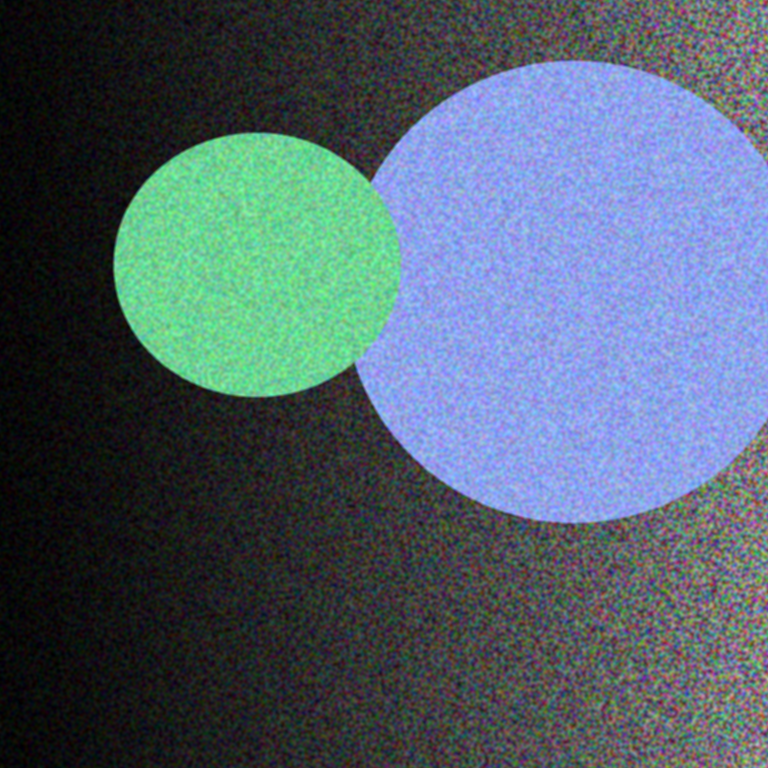
Write a WebGL 2 fragment shader that draws this background.

```glsl
#version 300 es
precision highp float;

uniform vec2 u_resolution;
out vec4 fragColor;

#define GRAIN_CELLS 165.0
#define DISK_GRAIN 0.21
#define FIELD_GRAIN 0.85
#define FIELD_GRAIN_MIN 0.06
#define FIELD_DARK 0.03
#define FIELD_RISE 0.47
#define FIELD_CURVE 1.35
#define EDGE_SOFTNESS 0.0026
#define BLUE vec3(0.56, 0.64, 0.92)
#define GREEN vec3(0.43, 0.83, 0.58)

// Integer hash to 0..1
float hash(ivec2 cell, uint seed) {
    uint h = uint(cell.x) * 1597334677u ^ uint(cell.y) * 3812015801u ^ seed * 2654435769u;
    h = (h ^ (h >> 16)) * 2146121005u;
    h = (h ^ (h >> 15)) * 2221713035u;
    h ^= h >> 16;
    return float(h >> 8) / 16777216.0;
}

// Slope contribution of one lattice corner
float corner(ivec2 cell, vec2 offset, uint seed) {
    float angle = 6.2831853 * hash(cell, seed);
    return dot(vec2(cos(angle), sin(angle)), offset);
}

float gradientNoise(vec2 p, uint seed) {
    ivec2 cell = ivec2(floor(p));
    vec2 f = fract(p);
    vec2 w = f * f * f * (f * (f * 6.0 - 15.0) + 10.0);
    float low = mix(corner(cell, f, seed),
                    corner(cell + ivec2(1, 0), f - vec2(1.0, 0.0), seed), w.x);
    float high = mix(corner(cell + ivec2(0, 1), f - vec2(0.0, 1.0), seed),
                     corner(cell + ivec2(1, 1), f - vec2(1.0), seed), w.x);
    return mix(low, high, w.y);
}

// Turned octaves from fine to coarse, halving in strength
float grainChannel(vec2 p, uint seed) {
    const mat2 turn = mat2(0.8, 0.6, -0.6, 0.8);
    float sum = 0.0;
    float weight = 0.9;
    for (uint octave = 0u; octave < 4u; octave++) {
        p = turn * p;
        sum += weight * gradientNoise(p, seed + octave * 3u);
        p = p * 0.5 + 9.7;
        weight *= 0.5;
    }
    return sum;
}

// Independent grain in each colour channel
vec3 colorGrain(vec2 uv) {
    vec2 p = uv * GRAIN_CELLS;
    return vec3(grainChannel(p, 1u),
                grainChannel(p + 17.3, 2u),
                grainChannel(p + 41.7, 3u));
}

// Coverage of an ellipse with a soft edge
float ellipseMask(vec2 uv, vec2 center, vec2 radii) {
    vec2 q = (uv - center) / radii;
    float dist = (length(q) - 1.0) * min(radii.x, radii.y);
    float soft = max(EDGE_SOFTNESS, 0.75 / min(u_resolution.x, u_resolution.y));
    return 1.0 - smoothstep(-soft, soft, dist);
}

void main() {
    vec2 uv = gl_FragCoord.xy / u_resolution;
    vec3 grain = colorGrain(uv);

    // Field brightening to the right, with grain growing alongside
    float light = FIELD_DARK + FIELD_RISE * pow(uv.x, FIELD_CURVE);
    vec3 color = vec3(light) + grain * (FIELD_GRAIN_MIN + FIELD_GRAIN * light);

    // Large disk, then the small one in front
    float blueMask = ellipseMask(uv, vec2(0.748, 0.620), vec2(0.301));
    color = mix(color, BLUE + grain * DISK_GRAIN, blueMask);
    float greenMask = ellipseMask(uv, vec2(0.335, 0.655), vec2(0.187, 0.172));
    color = mix(color, GREEN + grain * DISK_GRAIN, greenMask);

    fragColor = vec4(clamp(color, 0.0, 1.0), 1.0);
}
```
